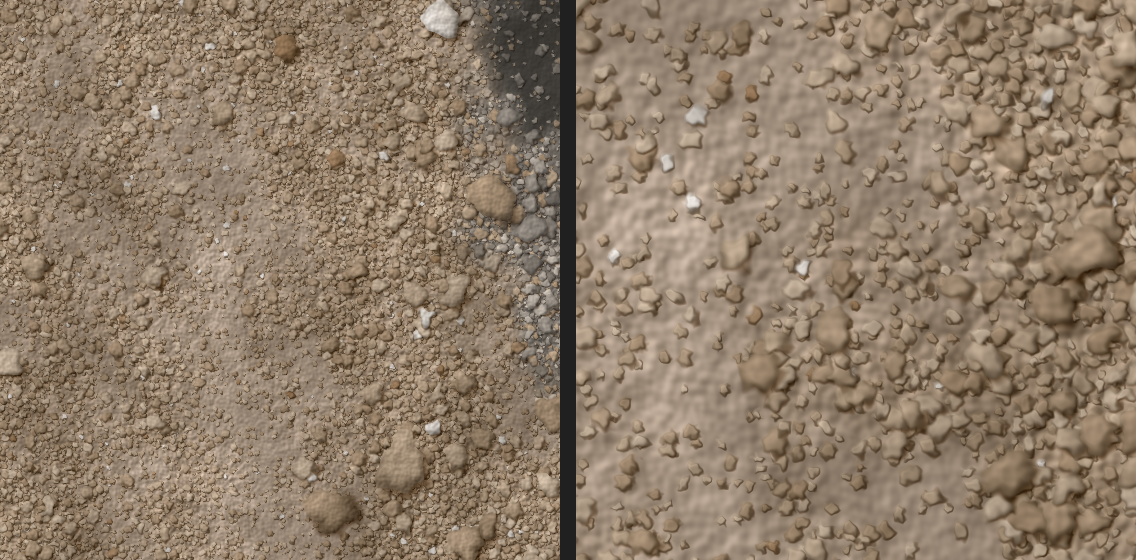
Left: the whole. Right: its middle third, enlarged.
Write a three.js fragment shader that draws this texture.

```glsl
// Dry clay track: a gritty trodden band between crumbly clods, with grey
// gravel and a wet dark corner at the upper right. Embossed gradient noise
// forms the soil; layers of jittered, faceted stones are laid over it.
#define LIGHT vec2(-0.68, 0.73)
#define RELIEF 0.27
#define SHADOW vec3(0.38, 0.43, 0.48)
#define SOFTNESS 0.0015
#define SOIL vec3(0.590, 0.518, 0.447)
#define CLAY_DARK vec3(0.530, 0.447, 0.355)
#define CLAY_PALE vec3(0.635, 0.562, 0.475)
#define GRAVEL vec3(0.545, 0.515, 0.480)
#define CHALK vec3(0.680, 0.640, 0.590)
#define RUST vec3(0.490, 0.370, 0.250)
#define WET vec3(0.235, 0.225, 0.210)
varying vec2 vUv;

vec3 hash3(vec2 p) {
  vec3 a = fract(p.xyx * vec3(0.1031, 0.1030, 0.0973));
  a += dot(a, a.yxz + 33.33);
  return fract((a.xxy + a.yzz) * a.zyx);
}

float corner(vec2 cell, vec2 offset) {
  float angle = 6.2832 * hash3(cell).x;
  return dot(vec2(cos(angle), sin(angle)), offset);
}

float gradientNoise(vec2 p) {
  vec2 i = floor(p), f = fract(p), e = vec2(1.0, 0.0);
  vec2 u = f * f * f * (f * (f * 6.0 - 15.0) + 10.0);
  return mix(mix(corner(i, f), corner(i + e, f - e), u.x),
             mix(corner(i + e.yx, f - e.yx), corner(i + 1.0, f - 1.0), u.x), u.y);
}

float soilHeight(vec2 p) {
  float sum = 0.0, gain = 0.5, scale = 26.0;
  for (int k = 0; k < 4; k++) {
    sum += gain * gradientNoise(p * scale + 7.0 * float(k));
    scale *= 1.85;
    gain *= 0.76;
  }
  return sum;
}

// x: crumbly soil, y: grey gravel, z: wet ground
vec3 zones(vec2 p) {
  float wander = gradientNoise(p * 6.0 + 3.0) + 0.6 * gradientNoise(p * 15.0);
  float track = abs(p.x - 0.34 - 0.20 * (0.85 - p.y) + 0.13 * wander);
  float rut = abs(p.x - 0.15 - 0.10 * (0.8 - p.y) + 0.09 * wander);
  float rough = smoothstep(0.0, 0.20, track + 0.14 * smoothstep(0.7, 1.0, p.y));
  rough *= mix(0.3, 1.0, smoothstep(0.01, 0.07, rut));
  rough *= clamp(0.9 + 1.6 * wander, 0.2, 1.15);
  float gravel = smoothstep(0.0, 0.10, p.x - 0.77 - 0.13 * (1.0 - p.y) + 0.10 * wander);
  gravel *= smoothstep(0.15, 0.40, p.y);
  float wet = smoothstep(0.17, 0.10, length((p - vec2(1.03, 0.94)) * vec2(1.0, 0.85)) + 0.09 * wander);
  return vec3(rough, gravel, wet);
}

// Distance in stone radii: a turned blend of ellipse and facets
float stoneDistance(vec2 q, vec3 trait) {
  float angle = 6.2832 * trait.y, c = cos(angle), s = sin(angle);
  q = mat2(c, s, -s, c) * q * vec2(0.85, 1.08 + 0.3 * trait.z);
  float facets = max(abs(q.x) + 0.35 * abs(q.y), abs(q.y) + 0.25 * q.x);
  return mix(length(q), max(facets, dot(q, vec2(0.85, 0.75))), 0.6);
}

vec3 stoneColor(vec3 trait, vec3 zone) {
  vec3 tint = mix(CLAY_DARK, CLAY_PALE, trait.z);
  tint = mix(tint, GRAVEL * (0.72 + 0.5 * trait.z), zone.y * step(0.3, trait.y));
  tint = mix(tint, RUST, 0.6 * step(0.988, fract(trait.y * 7.3)));
  tint = mix(tint, CHALK, step(0.985, fract(trait.z * 9.7)));
  return mix(tint, WET, 0.5 * zone.z);
}

// Lays one grid of stones with their shadows over the colour
void scatterStones(inout vec3 color, vec2 uv, float scale, float amount, float rightBias, float grain) {
  vec2 w = uv * scale * 2.1 + scale;
  vec2 p = uv * scale + 0.32 * vec2(gradientNoise(w), gradientNoise(w + 40.0));
  for (int k = 0; k < 9; k++) {
    vec2 id = floor(p) + vec2(mod(float(k), 3.0), floor(float(k) / 3.0)) - 1.0;
    vec3 place = hash3(id + scale * 17.0), trait = hash3(id + scale * 17.0 + 91.3);
    vec2 home = id + 0.5 + 0.7 * (place.xy - 0.5);
    vec3 zone = zones(home / scale);
    float side = 0.08 + 0.92 * smoothstep(0.50, 0.85, home.x / scale);
    float base = 0.30 * smoothstep(30.0, 110.0, scale) + 0.04;
    float density = amount * mix(base, 1.0, max(zone.x, zone.y)) * mix(1.0, side, rightBias);
    if (place.z > density * (1.0 - 0.8 * zone.z)) continue;

    float radius = mix(0.32, 0.62, trait.x * trait.x);
    vec2 q = (p - home) / radius;
    float d = stoneDistance(q, trait);
    float edge = SOFTNESS * scale / radius;
    color *= 1.0 - SHADOW * smoothstep(1.28, 0.75, stoneDistance(q + LIGHT * 0.24, trait));
    float lit = dot(q, LIGHT) * smoothstep(0.1, 0.9, d);
    float tone = 1.10 + RELIEF * lit - 0.22 * smoothstep(0.5, 1.0, d) + grain;
    color = mix(color, stoneColor(trait, zone) * tone, smoothstep(1.0 + edge, 1.0 - edge, d));
  }
}

void main() {
  vec3 zone = zones(vUv);
  float height = soilHeight(vUv);
  float relief = 0.7 * (height - soilHeight(vUv + LIGHT * 0.0035)) + 0.13 * height;
  float broad = gradientNoise(vUv * 4.0 + 11.0) + 0.6 * gradientNoise(vUv * 10.0);
  float streak = gradientNoise(vec2(dot(vUv, vec2(20.0, 13.0)), dot(vUv, vec2(-3.0, 4.5))));

  // Embossed soil, rougher and browner among the clods, streaked down the track
  vec3 color = mix(mix(SOIL, CLAY_DARK, 0.5 * zone.x), GRAVEL * 0.80, zone.y);
  color *= 1.04 + 0.10 * streak + relief * (0.85 + 0.8 * zone.x + 0.5 * broad);
  color = mix(color, WET * (1.0 + 0.6 * relief), zone.z);

  // Stones from grit to rocks
  scatterStones(color, vUv, 125.0, 0.58, 0.0, 0.6 * relief);
  scatterStones(color, vUv, 76.0, 0.70, 0.0, 0.7 * relief);
  scatterStones(color, vUv, 46.0, 0.45, 0.4, 0.8 * relief);
  scatterStones(color, vUv, 26.0, 0.28, 0.8, 0.8 * relief);
  scatterStones(color, vUv, 13.0, 0.17, 1.0, 0.8 * relief);

  // Broad light and dark patches; dry shadows turn brown, lights turn pale
  color *= 1.0 + 0.21 * broad;
  float tint = (dot(color, vec3(0.333)) - 0.47) * (1.0 - 0.9 * max(zone.y, zone.z));
  gl_FragColor = vec4(clamp(color + tint * vec3(0.05, 0.13, 0.24), 0.0, 1.0), 1.0);
}
```
